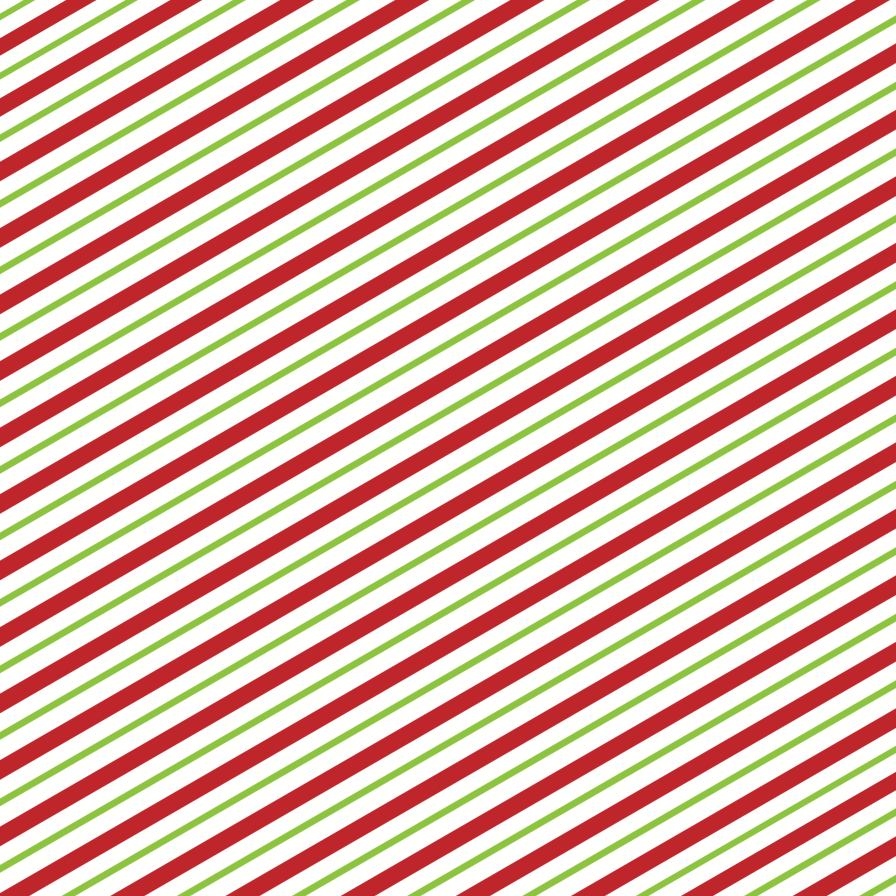
Reproduce this pattern procedurally as a WebGL 2 fragment shader.

```glsl
#version 300 es
precision highp float;
// Candy-cane stripes: wide red and thin green bands climbing at 30 degrees on white.
// A single sheared coordinate is repeated with fract; the spacing tightens a little
// towards the upper-left and lower-right corners.

uniform vec2 u_resolution;
out vec4 fragColor;

const float PERIOD = 0.07422; // vertical distance between red stripes

// Signed offset from the nearest stripe centre in a repeating series
float stripeOffset(float across, float firstCentre) {
    return (fract((across - firstCentre) / PERIOD + 0.5) - 0.5) * PERIOD;
}

// Soft-edged coverage of a stripe
float stripe(float offset, float halfWidth, float blur) {
    return 1.0 - smoothstep(-blur, blur, abs(offset) - halfWidth);
}

void main() {
    vec2 uv = gl_FragCoord.xy / u_resolution;

    // Distance across the stripes, measured down the left edge
    float across = 1.0 - uv.y + 0.57735 * uv.x;

    // Tighter spacing near the two corners
    float topGap = max(0.2018 - across, 0.0);
    across += 0.0056 * smoothstep(1.38, 1.484, across) - 0.4224 * topGap * topGap;

    // Edge softness of just under one pixel each way
    float blur = 0.9 / min(u_resolution.x, u_resolution.y);
    float redBand = stripe(stripeOffset(across, 0.2656), 0.0110, blur);
    float greenBand = stripe(stripeOffset(across, 0.3018), 0.00436, blur);

    // Layer the bands over the white ground
    vec3 color = vec3(1.0, 1.0, 0.995);
    color = mix(color, vec3(0.55, 0.77, 0.25), greenBand);
    color = mix(color, vec3(0.75, 0.15, 0.17), redBand);
    fragColor = vec4(color, 1.0);
}
```
